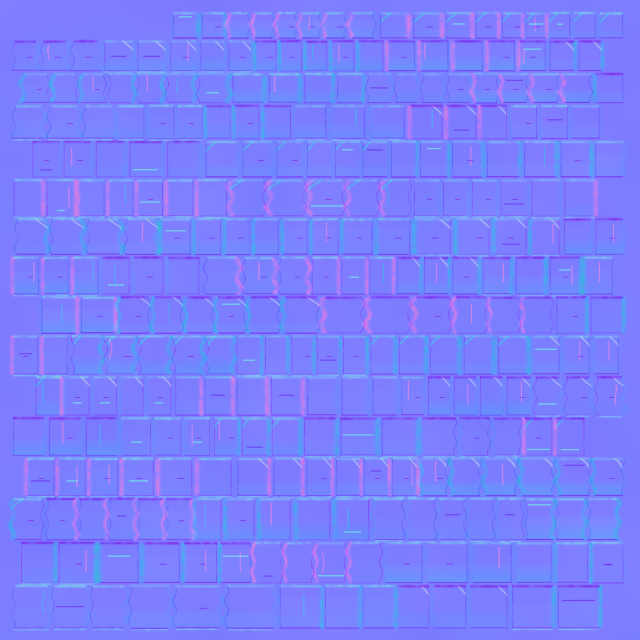
Reproduce this texture map procedurally as a Shadertoy shader.

```glsl
// Tangent-space normal map: an atlas of sixteen rows of worn panel tiles.

// Per row, bottom up, in percent of the canvas: lower edge, ragged end, tile count.
const vec3 ROWS[16] = vec3[16](
    vec3(1.6, 94.0, 14), vec3(8.7, 3.0, 16), vec3(15.4, 96.8, 19), vec3(22.3, 3.9, 18),
    vec3(28.6, 91.6, 17), vec3(34.9, 5.2, 20), vec3(41.3, 97.0, 20), vec3(47.7, 6.1, 16),
    vec3(53.8, 96.1, 19), vec3(60.0, 2.2, 18), vec3(66.0, 93.3, 18), vec3(72.1, 4.8, 18),
    vec3(78.1, 94.0, 18), vec3(83.7, 3.3, 20), vec3(88.7, 94.4, 20), vec3(93.8, 26.7, 17));

vec4 hash4(vec2 p) {
    vec4 q = fract(p.xyxy * vec4(0.1031, 0.1030, 0.0973, 0.1099));
    q += dot(q, q.wzxy + 33.33);
    return fract((q.xxyz + q.yzzw) * q.zywx);
}

float noise(vec2 p) {
    vec2 i = floor(p), f = fract(p);
    f = f * f * (3.0 - 2.0 * f);
    return mix(mix(hash4(i).x, hash4(i + vec2(1, 0)).x, f.x),
               mix(hash4(i + vec2(0, 1)).x, hash4(i + 1.0).x, f.x), f.y);
}

float line(float d, float halfWidth, float px) {
    return clamp(0.5 + (halfWidth - abs(d)) / px, 0.0, 1.0);
}

float bump(float d, float width) {
    return exp(-d * d / (width * width));
}

// Surface slope added by one tile; q is relative to its centre, b its half size.
vec2 tileSlope(vec2 q, vec2 b, vec4 style, vec4 cut, vec4 own, float px) {
    if (any(greaterThan(abs(q), b + 1.2))) return vec2(0);
    if (cut.x < 0.2) q.x += 0.25 * q.x / b.x * sin(q.y * 2.0 + cut.y * 6.0);
    vec2 lo = q + b, hi = b - q;
    vec2 along = smoothstep(-0.25, 0.15, min(lo, hi));
    float inside = along.x * along.y;
    float wear = 0.35 + 0.9 * noise(q * 1.3 + own.xy * 40.0);
    vec2 slope = vec2(0);

    // Soft bevels on the sides: one strong, one faint
    float near = style.x < 0.5 ? lo.x : hi.x;
    float far = style.x < 0.5 ? hi.x : lo.x;
    vec2 bevel = style.y < 0.2 ? vec2(0.65, 0.0)
               : vec2(-0.42, 0.34) * (style.y < 0.65 ? 1.0 : 0.25);
    slope += bevel * bump(near + 0.2, 0.33) * along.y * wear;
    slope += vec2(-0.2, 0.12) * bump(far + 0.1, 0.25) * along.y * wear * style.w;

    // Top bevel and thin bottom and side creases
    float lift = style.z < 0.45 ? -0.6 : 0.6 * style.z;
    slope.y += lift * bump(hi.y, 0.2) * along.x * wear;
    slope.y -= 0.5 * line(lo.y, 0.09, px) * along.x * (0.3 + style.w);
    slope += vec2(0.08, -0.35) * line(far, 0.08, px) * along.y * wear;
    slope.y += 0.4 * bump(lo.y + 0.2, 0.2) * along.x * wear * step(0.75, cut.w);

    // Chamfered upper corner
    if (cut.z < 0.25) {
        float side = cut.w < 0.5 ? -1.0 : 1.0;
        float corner = hi.y + (side < 0.0 ? lo.x : hi.x) - 1.3;
        slope += vec2(0.3 * side, 0.4) * line(corner, 0.18, px) * inside;
    }

    // Sagging lower half and a faint panel step
    slope += vec2(-0.16, 0.13) * inside * smoothstep(0.3, -b.y, q.y) * cut.y * cut.y;
    slope.y += 0.05 * inside * step(q.y, b.y * (cut.z - 0.5)) * style.w;

    // Scratches: a horizontal seam, a vertical one and a short dash
    float seamY = q.y - b.y * (1.5 * style.w - 0.75);
    float seamX = q.x - b.x * (1.4 * cut.w - 0.7);
    float reach = b.x * (0.3 + 0.6 * own.y);
    if (own.x < 0.22)
        slope += vec2(-0.1, own.z < 0.65 ? 0.8 : -0.5) * line(seamY, 0.09, px)
               * step(abs(q.x), reach);
    if (own.z < 0.2)
        slope += (own.w < 0.6 ? vec2(0.75, 0.05) : vec2(-0.4, 0.4)) * line(seamX, 0.08, px)
               * step(abs(q.y - own.x), b.y * 0.55);
    if (own.w < 0.4)
        slope.y -= 0.55 * line(q.y + 0.2, 0.07, px) * step(abs(q.x - own.x), 0.45);
    return slope;
}

// Slope from the tiles of one row that lie close to p.
vec2 rowSlope(vec2 p, int row, float px) {
    float r = float(row), count = ROWS[row].z, end = ROWS[row].y;
    float top = row < 15 ? ROWS[row + 1].x : 98.2;
    vec2 span = row % 2 == 0 ? vec2(1.7, end) : vec2(end, 97.7);
    float t = (p.x - span.x) / (span.y - span.x), tc = clamp(t, 0.0, 1.0);
    float s = t * count + 0.4 * sin(tc * 9.0 + r * 2.4) * sin(tc * 3.1416);
    vec2 size = vec2((span.y - span.x) / count, top - ROWS[row].x);
    vec2 slope = vec2(0);
    for (int k = -1; k <= 1; k++) {
        float i = floor(s) + float(k);
        if (i < 0.0 || i >= count) continue;
        float group = floor((i + r * 2.3) / (3.0 + mod(r * 5.0, 4.0)));
        vec4 own = hash4(vec2(i + 3.0, r * 17.0 + 5.0));
        vec2 q = vec2((s - i - 0.5) * size.x, p.y - ROWS[row].x - 0.5 * size.y);
        vec2 halfSize = 0.5 * size - vec2(0.36 + 0.12 * own.x, 0.22 + 0.1 * own.y);
        slope += tileSlope(q, halfSize, hash4(vec2(group + 11.0, r * 7.0 + 2.0)),
                           hash4(vec2(group + 61.0, r * 13.0 + 9.0)), own, px);
    }
    return slope;
}

void mainImage(out vec4 fragColor, in vec2 fragCoord) {
    vec2 p = 100.0 * fragCoord / iResolution.xy;
    float px = 100.0 / iResolution.y;
    int row = 0;
    for (int k = 1; k < 16; k++) if (p.y >= ROWS[k].x) row = k;

    // Gently uneven ground, then the tiles of this row and its neighbours
    vec2 slope = vec2(-0.02) + 0.06 * (vec2(noise(p * 0.12), noise(p * 0.12 + 50.0)) - 0.5);
    for (int k = max(row - 1, 0); k <= min(row + 1, 15); k++) slope += rowSlope(p, k, px);
    fragColor = vec4(0.5 + 0.5 * normalize(vec3(slope, 1.0)), 1.0);
}
```
